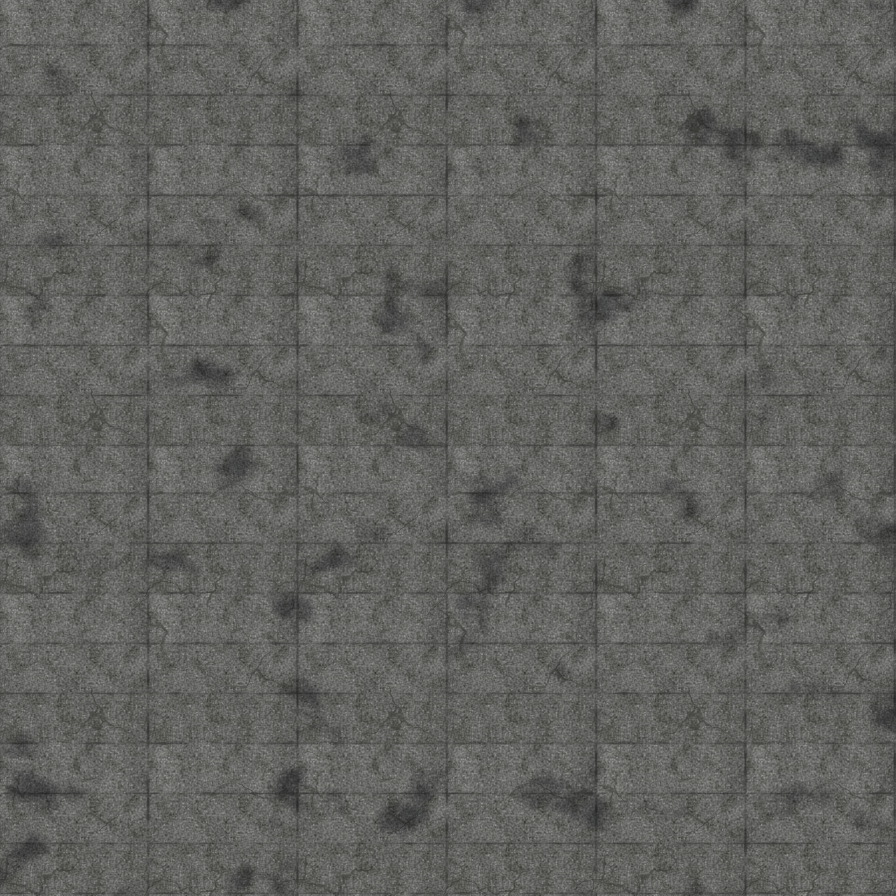
A three.js fragment shader for this texture:

```glsl
varying vec2 vUv;

const float COLUMNS = 6.0;
const float ROWS_PER_HALF = 8.95;
const float ROW_OFFSET = 0.1;
const vec3 CONCRETE = vec3(0.408, 0.408, 0.399);
const vec3 MOSS = vec3(0.30, 0.305, 0.275);
const vec3 CRACK = vec3(0.22, 0.22, 0.20);
const vec3 JOINT = vec3(0.175, 0.175, 0.17);
const vec3 STAIN_TINT = vec3(0.63, 0.635, 0.65);

vec2 hash2(vec2 p) {
  vec3 q = fract(p.xyx * vec3(0.1031, 0.1030, 0.0973));
  q += dot(q, q.yzx + 33.33);
  return fract((q.xx + q.yz) * q.zy);
}

// Integer cell wrapped to a repeating period
vec2 wrapCell(vec2 cell, float period) {
  return floor(mod(cell + 0.5, period));
}

float cornerSlope(vec2 cell, vec2 offset, float period) {
  float angle = 6.28318 * hash2(wrapCell(cell, period)).x;
  return dot(vec2(cos(angle), sin(angle)), offset);
}

float gradientNoise(vec2 p, float period) {
  vec2 i = floor(p);
  vec2 f = p - i;
  vec2 u = f * f * f * (f * (f * 6.0 - 15.0) + 10.0);
  vec2 e = vec2(1.0, 0.0);
  float low = mix(cornerSlope(i, f, period), cornerSlope(i + e, f - e, period), u.x);
  float high = mix(cornerSlope(i + e.yx, f - e.yx, period),
                   cornerSlope(i + 1.0, f - 1.0, period), u.x);
  return mix(low, high, u.y);
}

float fbm(vec2 p, float period) {
  float sum = 0.0;
  float scale = 1.0;
  for (int i = 0; i < 4; i++) {
    sum += gradientNoise(p * scale, period * scale) / scale;
    scale *= 2.0;
  }
  return sum;
}

// Distance to the border between the two nearest scattered points
float cellBorder(vec2 p, float period) {
  vec2 nearest = vec2(8.0);
  vec2 second = vec2(9.0);
  for (int k = 0; k < 9; k++) {
    float y = floor((float(k) + 0.5) / 3.0);
    vec2 cell = floor(p) + vec2(float(k) - 3.0 * y, y) - 1.0;
    vec2 point = cell + hash2(wrapCell(cell, period) + 17.0) - p;
    bool closer = dot(point, point) < dot(nearest, nearest);
    bool runnerUp = dot(point, point) < dot(second, second);
    second = closer ? nearest : (runnerUp ? point : second);
    nearest = closer ? point : nearest;
  }
  return dot(0.5 * (nearest + second), normalize(second - nearest));
}

float cracks(vec2 p, float period, float width) {
  vec2 warp = vec2(fbm(p * 2.0, period * 2.0), fbm(p * 2.0 + 5.3, period * 2.0));
  float line = 1.0 - smoothstep(0.0, width, cellBorder(p + 0.24 * warp, period));
  return line * smoothstep(-0.02, 0.25, gradientNoise(p + 0.37, period));
}

float specks(vec2 p, float period, float density) {
  vec2 cell = wrapCell(floor(p), period);
  vec2 center = 0.35 + 0.3 * hash2(cell + 7.0);
  float spot = 1.0 - smoothstep(0.15, 0.55, length(fract(p) - center));
  return spot * step(1.0 - density, hash2(cell + 91.0).y);
}

float lineDistance(float coordinate, float count) {
  return abs(fract(coordinate + 0.5) - 0.5) / count;
}

float joint(float d, float core, float halo) {
  return 0.5 * (1.0 - smoothstep(0.0, core, d)) + 0.3 * exp(-d / halo);
}

void main() {
  vec2 tile = vUv * COLUMNS;
  float row = fract(2.0 * (1.0 - vUv.y)) * ROWS_PER_HALF + ROW_OFFSET;
  float slab = mod(floor(row), 3.0);

  // Mottled slab faces, repeating every three rows
  float paleSlab = (1.0 - step(0.5, slab)) * (1.0 - smoothstep(0.1, 0.8, fract(tile.x)));
  float dullSlab = step(1.5, slab);
  float blotch = fbm(tile * 9.0 + 3.7, 9.0) + 0.15 * dullSlab;
  vec3 color = CONCRETE + 0.055 * fbm(tile * 6.0, 6.0) + 0.022 * paleSlab - 0.008 * dullSlab;
  color = mix(color, MOSS, 0.55 * smoothstep(0.05, 0.6, blotch));

  // Fine grain with pale and dark aggregate
  color += 0.135 * gradientNoise(tile * 75.0, 75.0);
  color += 0.075 * gradientNoise(tile * 41.0 + 0.4, 41.0);
  color += 0.085 * specks(tile * 64.0, 64.0, 0.14);
  color -= 0.07 * specks(tile * 57.0 + 0.3, 57.0, 0.12);

  // Long thin cracks and finer crazing
  color = mix(color, CRACK, 0.55 * cracks(tile * 2.0, 4.0, 0.025));
  color = mix(color, CRACK, 0.32 * cracks(tile * 4.0, 8.0, 0.045));

  // Broken, worn joints with soft dirt beside them
  float wear = clamp(0.6 + 1.3 * fbm(vUv * 24.0, 64.0), 0.15, 1.0);
  float wobble = 0.0012 * gradientNoise(tile * 14.0, 84.0);
  float across = abs(lineDistance(tile.x + 0.008, COLUMNS) + wobble);
  float down = abs(lineDistance(row, 2.0 * ROWS_PER_HALF) + wobble);
  color = mix(color, JOINT, wear * joint(across, 0.0022, 0.0045));
  color = mix(color, JOINT, 0.75 * wear * joint(down, 0.0017, 0.0022));

  // Scattered damp stains, independent of the slabs
  float stain = smoothstep(0.24, 0.66, fbm(vUv * vec2(9.5, 11.0) + 11.3, 64.0));
  color *= mix(vec3(1.0), STAIN_TINT, stain);

  gl_FragColor = vec4(clamp(color, 0.0, 1.0), 1.0);
}
```
